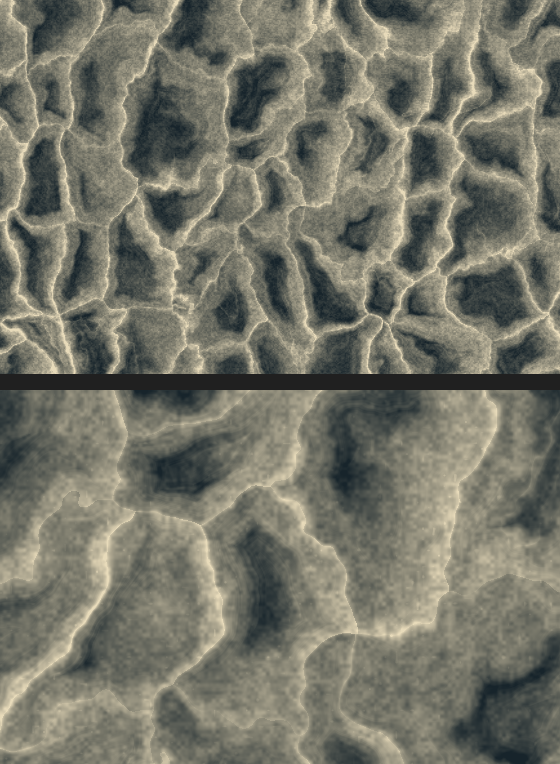
Top, the full canvas; bottom, a detail of the centre.
Give the GLSL for this texture, as a Shadertoy shader.

```glsl
float hash(vec2 p) {
    return fract(sin(dot(p, vec2(127.1, 311.7))) * 43758.5453);
}

vec2 hash2(vec2 p) {
    return vec2(hash(p), hash(p + 57.3));
}

float noise(vec2 p) {
    vec2 i = floor(p), f = fract(p);
    f = f * f * (3.0 - 2.0 * f);
    return mix(mix(hash(i), hash(i + vec2(1, 0)), f.x),
               mix(hash(i + vec2(0, 1)), hash(i + vec2(1, 1)), f.x), f.y);
}

float fbm(vec2 p) {
    float sum = 0.0, gain = 0.5;
    for (int i = 0; i < 5; i++) {
        sum += gain * noise(p);
        p = mat2(1.6, 1.2, -1.2, 1.6) * p + 7.1;
        gain *= 0.5;
    }
    return sum;
}

vec2 site(vec2 cell) {
    return 0.08 + 0.84 * hash2(cell);
}

// x: distance to the border, y: how far that border faces right, zw: offset from the site
vec4 pitCell(vec2 p) {
    vec2 cell = floor(p), f = fract(p), nearest = vec2(0), home = vec2(0);
    float best = 9.0;
    for (int y = -1; y <= 1; y++)
    for (int x = -1; x <= 1; x++) {
        vec2 g = vec2(x, y), r = g + site(cell + g) - f;
        if (dot(r, r) < best) {
            best = dot(r, r);
            nearest = r;
            home = g;
        }
    }
    float edge = 9.0, facing = 0.0, total = 0.0;
    for (int y = -2; y <= 2; y++)
    for (int x = -2; x <= 2; x++) {
        vec2 g = home + vec2(x, y), r = g + site(cell + g) - f;
        vec2 across = r - nearest;
        if (dot(across, across) < 1e-4) continue;
        vec2 n = normalize(across);
        float d = dot(0.5 * (r + nearest), n), w = exp(-14.0 * d);
        edge = min(edge, d);
        facing += w * n.x;
        total += w;
    }
    return vec4(edge, facing / max(total, 1e-6), -nearest);
}

vec3 sandColor(float v) {
    vec3 mid = vec3(0.45, 0.45, 0.40);
    return v < 0.445 ? mix(vec3(0.17, 0.21, 0.22), mid, (v - 0.2) / 0.245)
                     : mix(mid, vec3(0.80, 0.76, 0.65), (v - 0.445) / 0.315);
}

void mainImage(out vec4 fragColor, in vec2 fragCoord) {
    vec2 uv = fragCoord / iResolution.y;

    // Bend the cells so the ridges wander
    vec2 bend = vec2(fbm(uv * 5.0), fbm(uv * 5.0 + 31.7)) - 0.5;
    vec2 p = uv * vec2(6.2, 4.7) + vec2(-0.7 * uv.y, 0.6 * uv.x) + 1.5 * bend + 3.0;
    vec4 c = pitCell(p);
    float edge = c.x, lit = smoothstep(-0.4, 0.4, c.y);

    // Shaded hollows with a sandy shoulder on the left
    float shoulder = 0.03 + 0.17 * noise(uv * 9.0 + 4.0);
    float slope = c.z + 0.35 * c.w + 0.5 * (fbm(uv * 14.0) - 0.5);
    float hollow = smoothstep(shoulder, shoulder + 0.14, edge) * smoothstep(0.38, -0.15, slope);

    // Crests: soft towards the light, abrupt behind
    float strength = (0.35 + 0.65 * abs(c.y)) * (0.45 + 0.9 * noise(uv * 8.0 + 17.0));
    float crest = strength * exp(-edge * mix(32.0, 13.0, lit));
    float bank = lit * exp(-edge * 5.0) - 0.6 * (1.0 - lit) * exp(-edge * 7.0) * (1.0 - exp(-edge * 30.0));

    // Faint secondary crests
    float fold = fbm(uv * vec2(7.0, 4.5) + 1.2 * bend + 50.0) - 0.48;
    float minor = exp(-abs(fold) * (fold > 0.0 ? 40.0 : 110.0)) * smoothstep(0.4, 0.7, noise(uv * 6.0 + 71.0));

    // Flow streaks that follow the hollows
    float streak = fbm(vec2(edge * 17.0 + 5.0 * bend.x, 0.9 * (p.x + p.y)) + 9.0) - 0.48;
    float mottle = fbm(uv * 22.0 + 6.0 * bend) - 0.48;

    // Grains and glints
    float grain = 0.6 * (noise(uv * 290.0) - 0.5) + 0.5 * (noise(uv * 130.0 + 8.0) - 0.5);
    float glint = smoothstep(0.86, 1.0, noise(uv * 210.0 + 40.0));

    float v = 0.465 - 0.25 * hollow + 0.34 * crest + 0.08 * bank + 0.13 * minor;
    v += 0.20 * streak + 0.20 * mottle;
    v += (0.09 + 0.22 * v) * grain + 0.13 * glint * v;
    fragColor = vec4(sandColor(clamp(v, 0.13, 0.86)), 1.0);
}
```
